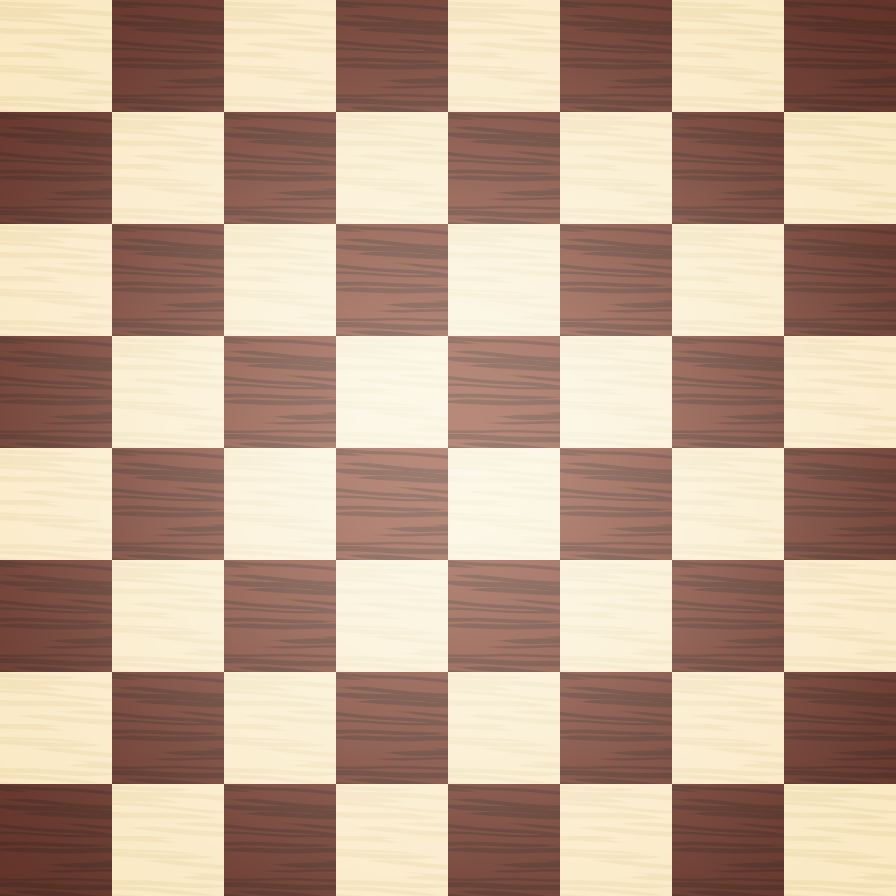
Reproduce this pattern procedurally as a Shadertoy shader.

```glsl
// Eight by eight checkerboard of cream and brown wooden squares.
// Each square carries tapered, slightly sloping grain streaks;
// a soft glow lights the middle and fades to darker corners.

float hash(vec2 p) {
    vec3 q = fract(vec3(p.xyx) * 0.1031);
    q += dot(q, q.yzx + 33.33);
    return fract((q.x + q.y) * q.z);
}

// Coverage of the grain at a point of the unit square
float woodGrain(vec2 p, float seed, float pixel) {
    float grain = 0.0;
    for (int i = -1; i < 17; i++) {
        vec2 id = vec2(float(i) + 5.0, seed);
        float fromRight = step(0.5, hash(id + 3.7));
        float along = mix(p.x, 1.0 - p.x, fromRight);

        // Pointed tip at one end, full thickness toward the other
        float tip = mix(-0.5, 0.75, hash(id + 11.3));
        float halfWidth = mix(0.010, 0.025, hash(id + 23.1))
                        * smoothstep(tip, tip + 0.4, along);

        float slope = mix(-0.09, 0.0, hash(id + 31.9));
        float center = (float(i) + 0.2 + 0.6 * hash(id + 47.2)) / 16.0
                     + slope * (p.x - 0.5)
                     + 0.005 * sin(7.0 * p.x + 6.28 * hash(id + 59.4));

        float streak = clamp((halfWidth - abs(p.y - center)) / pixel + 0.5, 0.0, 1.0)
                     * min(1.0, halfWidth / pixel);
        grain = max(grain, streak);
    }
    return grain;
}

void mainImage(out vec4 fragColor, in vec2 fragCoord) {
    vec2 uv = fragCoord / iResolution.xy;
    vec2 board = uv * 8.0;
    float pixel = 8.0 / min(iResolution.x, iResolution.y);

    // Smooth checker, dark in the lower left corner
    vec2 edge = 2.0 * abs(fract(board * 0.5 - 0.25) - 0.5) - 0.5;
    vec2 side = clamp(2.0 * edge / pixel, -1.0, 1.0);
    float dark = 0.5 + 0.5 * side.x * side.y;

    // Same grain in all squares of one colour
    vec2 cell = floor(board);
    float parity = mod(cell.x + cell.y, 2.0);
    float grain = woodGrain(fract(board), 17.0 + 24.0 * parity, pixel);

    // Wood colours under the central glow
    float radius = length(uv - 0.5);
    float fade = smoothstep(0.0, 0.75, radius);
    vec3 brown = mix(vec3(0.72, 0.54, 0.48), vec3(0.38, 0.20, 0.16), fade);
    vec3 cream = mix(vec3(0.99, 0.97, 0.91), vec3(0.98, 0.91, 0.76), fade);
    brown *= mix(vec3(1.0), vec3(0.84, 0.90, 0.91), grain);
    cream *= mix(vec3(1.0), vec3(0.97, 0.96, 0.93), grain * mix(0.35, 1.0, fade));

    fragColor = vec4(mix(cream, brown, dark), 1.0);
}
```
